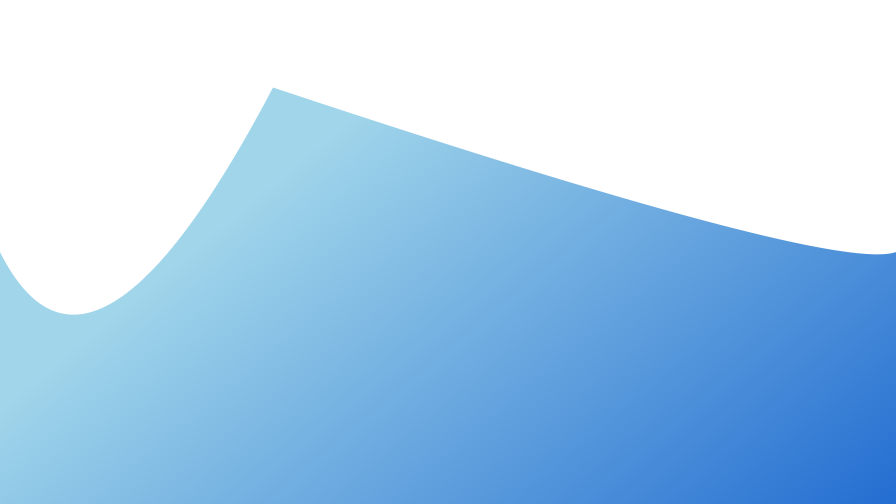
Reproduce this background procedurally as a Shadertoy shader.

```glsl
const vec3 PAPER = vec3(1.0);
const vec3 PALE_BLUE = vec3(0.627, 0.835, 0.918);
const vec3 DEEP_BLUE = vec3(0.14, 0.43, 0.82);

// Height (x) and slope (y) at column x of a quadratic Bezier curve
vec2 curveAt(float x, vec2 start, vec2 control, vec2 end) {
    vec2 arm = control - start;
    vec2 bend = start - 2.0 * control + end;
    float run = x - start.x;
    float root = sqrt(max(arm.x * arm.x + bend.x * run, 0.0));
    float t = clamp(run / (arm.x + root), 0.0, 1.0);
    vec2 tangent = arm + bend * t;
    float height = start.y + t * (2.0 * arm.y + bend.y * t);
    return vec2(height, tangent.y / max(tangent.x, 1e-4));
}

// Approximate signed distance above the curve
float distanceAbove(float y, vec2 curve) {
    return (y - curve.x) / sqrt(1.0 + curve.y * curve.y);
}

// Linear blend along a direction, flat outside its range
vec3 linearGradient(vec2 p, vec2 direction, float start, float span, vec3 from, vec3 to) {
    float t = clamp((dot(p, direction) - start) / span, 0.0, 1.0);
    return mix(from, to, t);
}

void mainImage(out vec4 fragColor, in vec2 fragCoord) {
    // Canvas units: height 1, width 16/9
    const float WIDTH = 16.0 / 9.0;
    vec2 p = fragCoord / iResolution.xy * vec2(WIDTH, 1.0);
    float pixel = 1.0 / iResolution.y;

    // Two arcs meeting at a sharp crest
    vec2 leftEdge = vec2(0.0, 0.5);
    vec2 crest = vec2(0.5417, 0.8264);
    vec2 rightEdge = vec2(WIDTH, 0.5);
    vec2 curve = p.x < crest.x
        ? curveAt(p.x, leftEdge, vec2(0.1806, 0.139), crest)
        : curveAt(p.x, crest, vec2(1.655, 0.456), rightEdge);

    // Diagonal blue fill below the curve
    vec3 fill = linearGradient(p, vec2(0.64, -0.77), -0.145, 1.282, PALE_BLUE, DEEP_BLUE);
    float coverage = clamp(0.5 - distanceAbove(p.y, curve) / pixel, 0.0, 1.0);
    fragColor = vec4(mix(PAPER, fill, coverage), 1.0);
}
```
